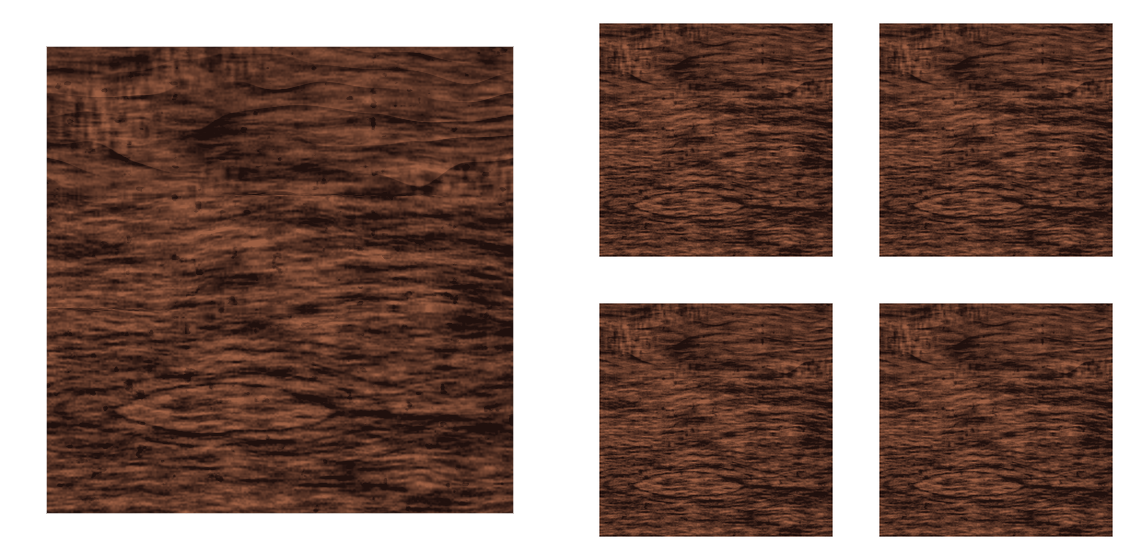
Left, the tile; right, the same tile 2 across and 2 down.
Reproduce this texture procedurally as a Shadertoy shader.

```glsl
const vec3 DARK_WALNUT = vec3(0.125, 0.062, 0.052);
const vec3 WARM_WALNUT = vec3(0.57, 0.345, 0.245);
const vec3 WHITE = vec3(1.0);
const float MARGIN = 0.0833;

float hash(vec2 cell) {
    return fract(sin(dot(cell, vec2(127.1, 311.7))) * 43758.5453);
}

// Value noise that wraps after a whole number of cells per canvas
float noise(vec2 p, vec2 cells, float seed) {
    vec2 q = p * cells;
    vec2 i = floor(q);
    vec2 f = fract(q);
    f = f * f * (3.0 - 2.0 * f);
    vec2 a = mod(i, cells) + seed;
    vec2 b = mod(i + 1.0, cells) + seed;
    return mix(mix(hash(a), hash(vec2(b.x, a.y)), f.x),
               mix(hash(vec2(a.x, b.y)), hash(b), f.x), f.y);
}

// Noise centred on zero, summed over three octaves
float fbm(vec2 p, vec2 cells, float seed) {
    float sum = 0.0;
    float weight = 0.55;
    for (int i = 0; i < 3; i++) {
        sum += weight * (noise(p, cells, seed + float(i) * 7.3) - 0.5);
        cells *= 2.0;
        weight *= 0.55;
    }
    return sum;
}

float line(float d, float width) {
    return exp(-d * d / (width * width));
}

// Long fibres, short pores and fine speckle
float fibres(vec2 p) {
    float tone = 0.62 * (noise(p, vec2(9.0, 72.0), 3.0) - 0.5);
    tone += 0.75 * (noise(p, vec2(24.0, 150.0), 11.0) - 0.5);
    tone += 0.50 * (noise(p, vec2(64.0, 250.0), 19.0) - 0.5);
    return tone + 0.26 * (noise(p, vec2(256.0), 29.0) - 0.5);
}

// Nested pointed ovals around a pale heart
float cathedral(vec2 p, vec2 centre, vec2 size) {
    vec2 q = (p - centre) / size;
    q.y += 0.5 * fbm(p, vec2(9.0, 14.0), 41.0);
    float d = pow(pow(abs(q.x), 1.7) + pow(abs(q.y), 1.7), 0.59);
    float tone = 0.24 * (1.0 - smoothstep(0.92, 1.0, d));
    for (int i = 0; i < 5; i++) {
        float radius = 1.0 + 0.48 * float(i);
        tone -= (0.36 - 0.05 * float(i)) * line(d - radius, 0.065);
    }
    return tone;
}

// Wavy growth lines, each a thin dark edge with a soft fade
float growthLines(vec2 p, float count) {
    float phase = fract(p.y * count + 4.5 * fbm(p, vec2(3.0, 5.0), 53.0));
    float edge = smoothstep(0.55, 0.93, phase) * (1.0 - smoothstep(0.94, 1.0, phase));
    return 0.08 - 0.34 * edge * noise(p, vec2(8.0, 18.0), 59.0) * 1.6;
}

// Upright ripples left by a saw
float sawMarks(vec2 p) {
    float patches = smoothstep(0.4, 0.75, noise(p, vec2(5.0, 9.0), 61.0));
    return 0.55 * patches * (noise(p, vec2(130.0, 42.0), 67.0) - 0.5);
}

float knot(vec2 p, vec2 centre, vec2 size) {
    float d = length((p - centre) / size) + 0.9 * fbm(p, vec2(28.0, 36.0), 71.0);
    return -0.38 * exp(-d * d) - 0.12 * line(d - 1.3, 0.14);
}

// Small scattered dents
float dents(vec2 p) {
    float spots = noise(p, vec2(48.0, 74.0), 79.0) + 0.5 * fbm(p, vec2(90.0), 83.0);
    return -0.32 * smoothstep(0.88, 1.0, spots);
}

float woodTone(vec2 p) {
    float wobble = fbm(p, vec2(6.0, 10.0), 89.0);
    float topPlank = smoothstep(0.648, 0.654, p.y + 0.006 * wobble);
    float lowPlank = 1.0 - smoothstep(0.444, 0.452, p.y + 0.008 * wobble);
    float midPlank = (1.0 - topPlank) * (1.0 - lowPlank);

    // Bend the grain, more strongly in the middle plank
    vec2 grain = p + vec2(0.0, 0.022 * wobble);
    grain.y += midPlank * 0.012 * sin(6.2832 * p.x + 1.0);

    float tone = 0.47 + fibres(grain) * mix(1.0, 0.72, topPlank);
    tone += 0.55 * fbm(p, vec2(4.0, 5.0), 97.0);
    tone += 0.35 * fbm(p, vec2(12.0, 20.0), 101.0);
    tone += topPlank * (growthLines(p, 24.0) + sawMarks(p) - 0.03);
    tone += topPlank * knot(p, vec2(0.45, 0.70), vec2(0.055, 0.028));
    tone += topPlank * knot(p, vec2(0.36, 0.735), vec2(0.04, 0.018));
    tone += lowPlank * cathedral(p, vec2(0.40, 0.268), vec2(0.20, 0.044));
    tone += dents(p);

    // Plank joints and shaded right side
    tone -= 0.17 * line(p.y - 0.651 + 0.006 * wobble, 0.004);
    tone -= 0.10 * line(p.y - 0.448 + 0.008 * wobble, 0.004);
    tone -= 0.18 * smoothstep(0.62, 0.92, p.x) * line(p.y - 0.42, 0.24);
    return tone;
}

void mainImage(out vec4 fragColor, in vec2 fragCoord) {
    vec2 uv = fragCoord / iResolution.xy;
    vec3 wood = mix(DARK_WALNUT, WARM_WALNUT, clamp(woodTone(uv), 0.0, 1.1));

    // Square panel with a smooth edge on a white ground
    vec2 fromCentre = abs(uv - 0.5);
    float inset = 0.5 - MARGIN - max(fromCentre.x, fromCentre.y);
    float pixel = 1.0 / iResolution.y;
    float panel = smoothstep(-0.5 * pixel, 0.5 * pixel, inset);
    fragColor = vec4(mix(WHITE, wood, panel), 1.0);
}
```
